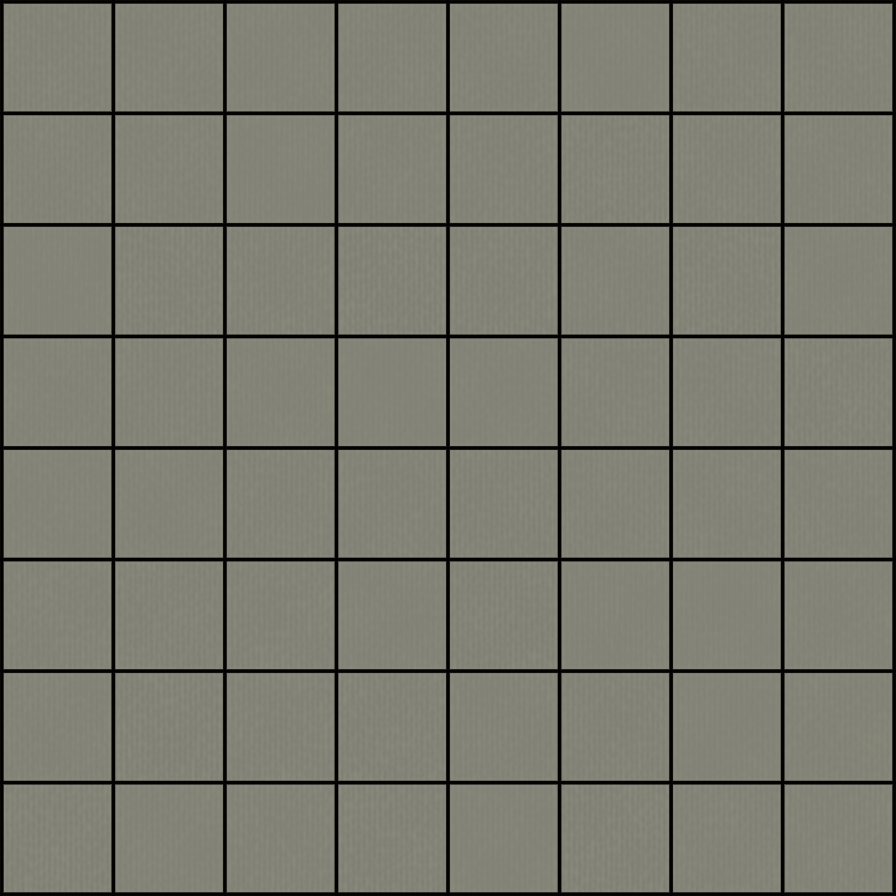
Give the GLSL for this pattern, as a Shadertoy shader.

```glsl
#define TILES 8.0
#define LINE_WIDTH 0.0042
#define MARGIN 0.0020
#define RIBS 21.0
#define GRAIN_CELLS vec2(21.0, 15.0)
#define RIB_STRENGTH 0.007
#define GRAIN_STRENGTH 0.022
#define RIM_STRENGTH 0.012
#define WARM_GREY vec3(0.512, 0.512, 0.468)
#define GREEN_GREY vec3(0.520, 0.528, 0.470)
#define LINE_COLOUR vec3(0.008, 0.008, 0.004)

const float TAU = 6.2831853;

vec2 hash22(vec2 p) {
    vec3 q = fract(p.xyx * vec3(0.1031, 0.1030, 0.0973));
    q += dot(q, q.yzx + 33.33);
    return fract((q.xx + q.yz) * q.zy);
}

// Distance to the nearest jittered cell point
float cellular(vec2 p) {
    vec2 cell = floor(p), local = fract(p);
    float nearest = 2.0;
    for (int y = -1; y <= 1; y++) {
        for (int x = -1; x <= 1; x++) {
            vec2 offset = vec2(x, y);
            vec2 point = offset + hash22(cell + offset);
            nearest = min(nearest, length(point - local));
        }
    }
    return nearest;
}

// Faint vertical weave, differing from tile to tile
vec3 tileColour(vec2 local, vec2 id) {
    vec2 seed = hash22(id + 17.0);
    float grain = cellular(local * GRAIN_CELLS + id * 37.0) - 0.5;
    float ribs = sin(TAU * (RIBS * local.x + seed.x));
    float drift = sin(TAU * (local.x + seed.x)) * sin(TAU * (local.y + seed.y));
    float tint = clamp(0.42 + 0.25 * ribs + 0.25 * drift + 0.5 * grain, 0.0, 1.0);
    float wear = mix(0.25, 1.0, seed.y);
    return mix(WARM_GREY, GREEN_GREY, tint)
         + wear * (RIB_STRENGTH * ribs + GRAIN_STRENGTH * grain);
}

void mainImage(out vec4 fragColor, in vec2 fragCoord) {
    vec2 uv = fragCoord / iResolution.xy;
    float pixel = 1.0 / min(iResolution.x, iResolution.y);

    // Grid inset so that the outer lines stay on the canvas
    float pitch = (1.0 - 2.0 * MARGIN) / TILES;
    vec2 grid = (uv - MARGIN) / pitch;
    vec2 id = clamp(floor(grid), 0.0, TILES - 1.0);
    vec2 local = fract(grid);

    // Signed distance to the line edge
    vec2 toLine = min(local, 1.0 - local) * pitch;
    float edge = min(toLine.x, toLine.y) - 0.5 * LINE_WIDTH;

    // Tile with a slightly lit rim
    vec3 colour = tileColour(local, id);
    colour += RIM_STRENGTH * (1.0 - smoothstep(0.001, 0.005, edge));

    float tileMask = smoothstep(-0.8 * pixel, 0.8 * pixel, edge);
    fragColor = vec4(mix(LINE_COLOUR, colour, tileMask), 1.0);
}
```
